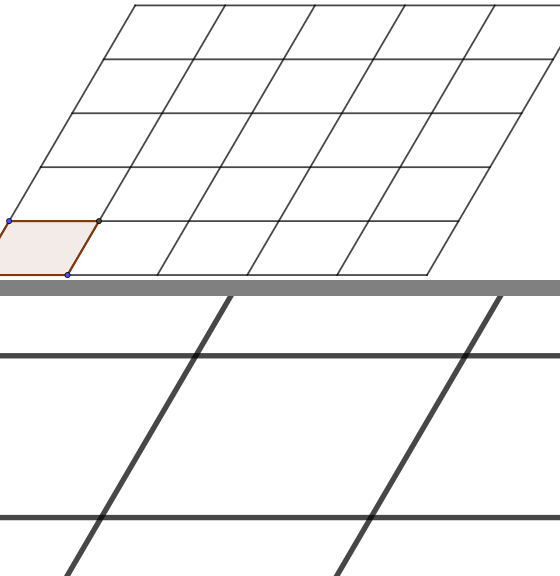
Top: the whole. Bottom: its middle third, enlarged.
A Shadertoy shader for this pattern:

```glsl
// Sheared 5 x 5 lattice of parallelograms with one tinted, marked base cell.

#define GRID_COUNT 5
#define ORIGIN vec2(-0.0800, 0.0177)   // lower left lattice corner, canvas height = 1
#define SIDE vec2(0.3210, 0.0)         // step across
#define RISE vec2(0.1126, 0.1926)      // slanted step up
#define LINE_WIDTH 0.0064
#define LINE_OPACITY 0.72
#define CELL_WIDTH 0.0076
#define CELL_BROWN vec3(0.52, 0.21, 0.04)
#define FILL_OPACITY 0.10
#define DOT_RADIUS 0.0104
#define DOT_RIM 0.0028
#define DOT_BLUE vec3(0.30, 0.30, 1.00)

float coverage(float dist) {
    return clamp(0.5 - dist * iResolution.y, 0.0, 1.0);
}

vec2 latticePoint(float across, float up) {
    return ORIGIN + across * SIDE + up * RISE;
}

float segmentDistance(vec2 p, vec2 a, vec2 b) {
    vec2 ab = b - a;
    float t = clamp(dot(p - a, ab) / dot(ab, ab), 0.0, 1.0);
    return length(p - a - t * ab);
}

// Signed distance to the base cell, negative inside.
float cellDistance(vec2 p) {
    vec2 q = p - ORIGIN;
    float up = q.y / RISE.y;
    float across = (q.x - up * RISE.x) / SIDE.x;
    vec2 fromCentre = abs(vec2(across, up) - 0.5) - 0.5;
    vec2 scale = vec2(SIDE.x * RISE.y / length(RISE), RISE.y);
    return max(fromCentre.x * scale.x, fromCentre.y * scale.y);
}

void mainImage(out vec4 fragColor, in vec2 fragCoord) {
    vec2 p = fragCoord / iResolution.y;
    vec3 color = vec3(1.0);
    float last = float(GRID_COUNT);

    // Translucent lattice lines, darker where they cross
    for (int k = 0; k <= GRID_COUNT; k++) {
        float i = float(k);
        float flatLine = segmentDistance(p, latticePoint(0.0, i), latticePoint(last, i));
        float slantLine = segmentDistance(p, latticePoint(i, 0.0), latticePoint(i, last));
        color *= 1.0 - LINE_OPACITY * coverage(flatLine - 0.5 * LINE_WIDTH);
        color *= 1.0 - LINE_OPACITY * coverage(slantLine - 0.5 * LINE_WIDTH);
    }

    // Base cell tint and outline
    float cell = cellDistance(p);
    color = mix(color, CELL_BROWN, FILL_OPACITY * coverage(cell));
    color = mix(color, CELL_BROWN, coverage(abs(cell) - 0.5 * CELL_WIDTH));

    // Rimmed corner dots; the far corner is grey
    for (int k = 0; k < 4; k++) {
        vec2 corner = latticePoint(float(k & 1), float(k >> 1));
        float dotEdge = length(p - corner) - DOT_RADIUS;
        vec3 dotColor = k == 3 ? vec3(0.27) : DOT_BLUE;
        color = mix(color, vec3(0.0), coverage(dotEdge));
        color = mix(color, dotColor, coverage(dotEdge + DOT_RIM));
    }

    fragColor = vec4(color, 1.0);
}
```
